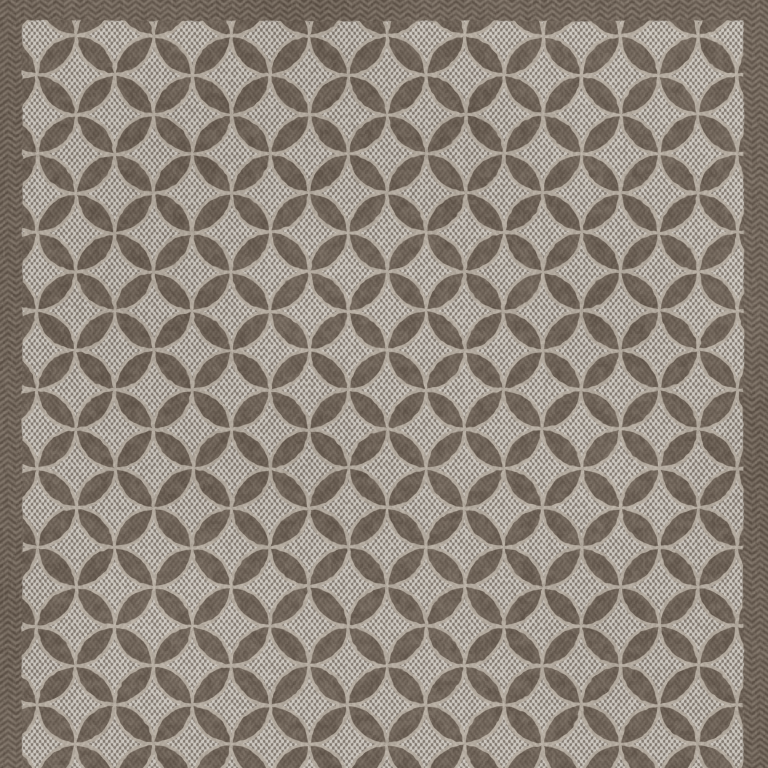
This pattern is drawn by a WebGL 1 fragment shader. Its source:

```glsl
precision highp float;
// Flat-woven rug: a trellis of leaf-shaped overlaps between circles, bordered on three sides.

uniform vec2 u_resolution;

const float TAU = 6.2831853;
const vec2 NODE_STEP = vec2(0.05065, 0.05124);   // spacing of the leaf tips
const vec2 FIRST_NODE = vec2(0.0482, 0.9023);
const vec2 STITCHES = vec2(288.0, 230.0);        // stitches across and down

const vec3 PALE = vec3(0.80, 0.78, 0.75);
const vec3 PALE_GAP = vec3(0.51, 0.475, 0.44);
const vec3 CORD = vec3(0.70, 0.665, 0.62);
const vec3 BROWN = vec3(0.505, 0.46, 0.415);
const vec3 BROWN_GAP = vec3(0.355, 0.31, 0.27);

float hash(vec2 p) {
  vec3 q = fract(vec3(p.xyx) * 0.1031);
  q += dot(q, q.yzx + 33.33);
  return fract((q.x + q.y) * q.z);
}

float noise(vec2 p) {
  vec2 i = floor(p);
  vec2 f = fract(p);
  f = f * f * (3.0 - 2.0 * f);
  float low = mix(hash(i), hash(i + vec2(1.0, 0.0)), f.x);
  float high = mix(hash(i + vec2(0.0, 1.0)), hash(i + 1.0), f.x);
  return mix(low, high, f.y);
}

// Coverage of a shape from its signed distance, negative inside
float coverage(float dist, float blur) {
  return 1.0 - smoothstep(-blur, blur, dist);
}

// Signed distance to the leaves; lattice points are leaf tips
float leafDistance(vec2 lattice) {
  vec2 f = abs(fract(lattice) - 0.5);
  vec2 neighbour = f.x > f.y ? vec2(1.0, 0.0) : vec2(0.0, 1.0);
  return length(f - neighbour) * sqrt(2.0) - 1.0;
}

// Signed distance to the short level cord through each leaf tip
float tipCordDistance(vec2 lattice, float halfLength, float halfWidth) {
  vec2 e = fract(lattice + 0.5) - 0.5;
  vec2 fromTip = abs(vec2(e.x + e.y, e.x - e.y));
  return length(vec2(max(fromTip.x - halfLength, 0.0), fromTip.y)) - halfWidth;
}

// Staggered stitches, from -1 in the gaps to 1 on the yarn
float basketWeave(vec2 p) {
  return cos(TAU * 0.5 * STITCHES.x * p.x) * cos(TAU * 0.5 * STITCHES.y * p.y);
}

// Slanted ribs that change direction in narrow bands
float herringbone(vec2 p) {
  float zigzag = abs(fract(p.x * 48.0) - 0.5);
  return sin(TAU * (p.y * 125.0 + zigzag * 2.0));
}

void main() {
  vec2 p = gl_FragCoord.xy / u_resolution;
  float pixel = 1.0 / min(u_resolution.x, u_resolution.y);

  // Loom irregularity: slow drift and a slight stitch-scale raggedness
  vec2 drift = vec2(noise(p * 13.0), noise(p * 13.0 + 40.0)) - 0.5;
  vec2 ragged = vec2(noise(p * 170.0), noise(p * 170.0 + 90.0)) - 0.5;
  vec2 warped = p + drift * 0.0022 + ragged * 0.0018;

  // Turn the grid so that both diagonals become lattice axes
  vec2 q = (warped - FIRST_NODE) / NODE_STEP;
  vec2 lattice = 0.5 * vec2(q.x + q.y, q.x - q.y);
  float blur = 0.8 * pixel / NODE_STEP.x;

  float leaf = leafDistance(lattice);
  float leafMask = coverage(leaf, blur);
  float cordMask = coverage(abs(leaf) - 0.04, blur);
  cordMask = max(cordMask, coverage(tipCordDistance(lattice, 0.28, 0.042), blur));

  // Yarn tones
  float grain = hash(floor(p * STITCHES)) - 0.5;
  float weave = basketWeave(p);
  float mottling = noise(p * 110.0) - 0.5;
  vec3 ground = mix(PALE_GAP, PALE, smoothstep(-0.85, 0.6, weave + grain * 0.35));
  vec3 leafYarn = mix(BROWN_GAP, BROWN, 0.5 + 0.28 * weave + 0.3 * grain + 0.4 * mottling);
  vec3 cord = CORD + 0.035 * weave + 0.05 * grain;
  vec3 border = mix(BROWN_GAP, BROWN, 0.54 + 0.38 * herringbone(p) + 0.35 * grain);

  // Lay the leaves and cords on the ground, then frame them
  vec3 colour = mix(ground, leafYarn, leafMask);
  colour = mix(colour, cord, cordMask);
  float inset = min(min(warped.x - 0.029, 0.968 - warped.x), 0.973 - warped.y);
  colour = mix(colour, border, coverage(inset, pixel));

  // Gentle fading over the whole rug
  colour += 0.03 * (noise(p * 5.0 + 7.0) - 0.5);
  gl_FragColor = vec4(colour, 1.0);
}
```
